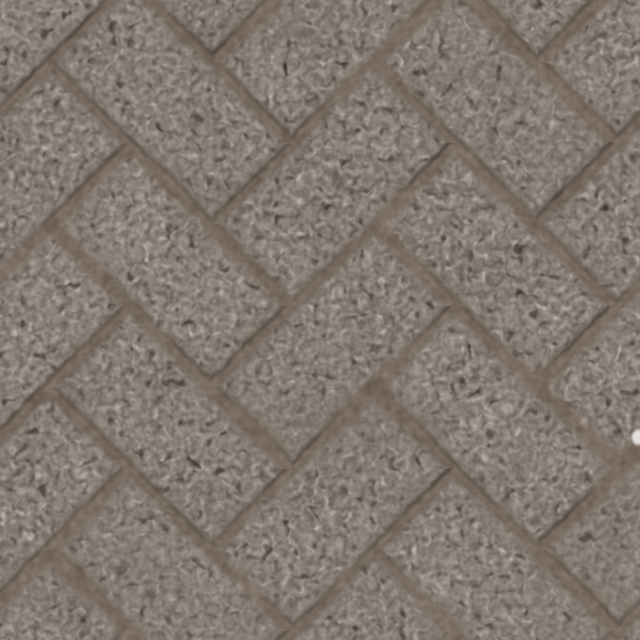
This texture is drawn by a WebGL 1 fragment shader. Its source:

```glsl
precision highp float;
uniform vec2 u_resolution;

const float PERIOD = 0.254;               // vertical repeat of the herringbone
const vec2 ORIGIN = vec2(0.457, 0.522);   // a corner shared by two bricks
const vec3 STONE = vec3(0.530, 0.492, 0.466);
const vec3 SAND = vec3(0.468, 0.420, 0.376);
const vec3 CRACK = vec3(0.300, 0.262, 0.235);
const vec3 PEBBLE = vec3(0.88, 0.87, 0.85);

vec2 hash2(vec2 p) {
  vec3 h = fract(p.xyx * vec3(0.1031, 0.1030, 0.0973));
  h += dot(h, h.yzx + 33.33);
  return fract((h.xx + h.yz) * h.zy);
}

float corner(vec2 cell, vec2 offset) {
  return dot(hash2(cell) * 2.0 - 1.0, offset);
}

float gradientNoise(vec2 p) {
  vec2 i = floor(p);
  vec2 f = p - i;
  vec2 u = f * f * f * (f * (f * 6.0 - 15.0) + 10.0);
  vec2 e = vec2(1.0, 0.0);
  float low = mix(corner(i, f), corner(i + e.xy, f - e.xy), u.x);
  float high = mix(corner(i + e.yx, f - e.yx), corner(i + e.xx, f - e.xx), u.x);
  return mix(low, high, u.y);
}

vec2 noisePair(vec2 p) {
  return vec2(gradientNoise(p), gradientNoise(p + 37.7));
}

// Position from the brick centre in xy, first cell of the brick in zw
vec4 herringbone(vec2 q, out vec2 halfSize) {
  vec2 cell = floor(q);
  float k = mod(cell.x - cell.y, 4.0);
  bool lengthwise = k < 1.5;
  vec2 back = lengthwise ? vec2(k, 0.0) : vec2(0.0, 3.0 - k);
  halfSize = lengthwise ? vec2(1.0, 0.5) : vec2(0.5, 1.0);
  vec2 first = cell - back;
  return vec4(q - first - halfSize, first);
}

// Speckled granite surface, as a brightness offset
float granite(vec2 p) {
  vec2 swirl = noisePair(p * 48.0);
  float grain = 0.85 * gradientNoise(p * 84.0 + 0.9 * swirl)
              + 0.45 * gradientNoise(p * 138.0 + 9.0);
  float dark = smoothstep(0.12, 0.50, gradientNoise(p * 66.0 + 0.6 * swirl + 50.0));
  float light = smoothstep(0.14, 0.52, gradientNoise(p * 76.0 + 0.8 * swirl + 91.0));
  return 0.24 * grain - 0.16 * dark + 0.12 * light;
}

// Strength of the shadow on each side of a brick
float sideShade(vec2 local, vec2 halfSize) {
  vec2 e = abs(local) - halfSize;
  if (e.y > e.x) return local.y < 0.0 ? 1.0 : 0.15;
  return local.x < 0.0 ? 0.65 : 0.15;
}

void main() {
  vec2 p = gl_FragCoord.xy / u_resolution.y;
  float pixel = 1.42 / (PERIOD * u_resolution.y);

  // Diagonal grid, laid slightly unevenly
  vec2 r = p - ORIGIN + 0.005 * noisePair(p * 5.0);
  vec2 q = vec2(r.x + r.y, r.y - r.x) / PERIOD;
  vec2 halfSize;
  vec4 brick = herringbone(q, halfSize);
  vec2 tone = hash2(brick.zw + 7.0) - 0.5;

  // Loose sand, thickest along the bottom
  float patches = gradientNoise(p * 4.5 + 3.0) + 0.5 * gradientNoise(p * 13.0);
  float dirt = smoothstep(0.0, 0.65, patches + 0.25 * smoothstep(0.3, 0.0, p.y));

  // Soft brick outline, positive inside
  vec2 e = halfSize - abs(brick.xy);
  float joint = 0.054 + 0.014 * tone.y + 0.025 * dirt;
  float edge = min(e.x, e.y) - joint;
  float ragged = 0.030 * gradientNoise(p * 22.0) + 0.050 * gradientNoise(p * 62.0);
  float d = edge + ragged;
  float soft = 0.034 + pixel;
  float inside = smoothstep(-soft, soft, d);

  // Stone with a faint tint of its own, dusted with sand toward the edges
  vec3 stone = STONE + 0.014 * tone.x + 0.008 * tone.y * vec3(1.0, 0.0, -1.0);
  stone += 0.040 * gradientNoise(p * 11.0 + 17.0);
  stone += granite(p) * vec3(1.0, 1.0, 0.98);
  float dust = 0.32 * dirt + 0.28 * smoothstep(0.13, 0.0, d);
  stone = mix(stone, SAND + 0.025, min(dust, 0.6));

  // Sand joint with long, thin, fading cracks
  vec3 sand = SAND + 0.08 * gradientNoise(p * 44.0 + 5.0)
            + 0.07 * gradientNoise(p * 100.0) + 0.05 * gradientNoise(p * 9.0);
  vec3 color = mix(sand, stone, inside);
  float line = (edge + 0.35 * ragged + 0.018) / (0.017 + 0.5 * pixel);
  float fade = smoothstep(-0.32, 0.20, gradientNoise(p * 6.0 + 61.0))
             * (0.8 + 0.9 * gradientNoise(p * 34.0 + 23.0));
  float crack = exp(-line * line) * fade * sideShade(brick.xy, halfSize);
  color = mix(color, CRACK, clamp(0.75 * crack, 0.0, 0.85));

  // One pale pebble at the right edge
  float pebble = length((p - vec2(0.997, 0.317)) * vec2(1.0, 0.8));
  color = mix(color, PEBBLE, smoothstep(0.013, 0.006, pebble));

  gl_FragColor = vec4(color, 1.0);
}
```
